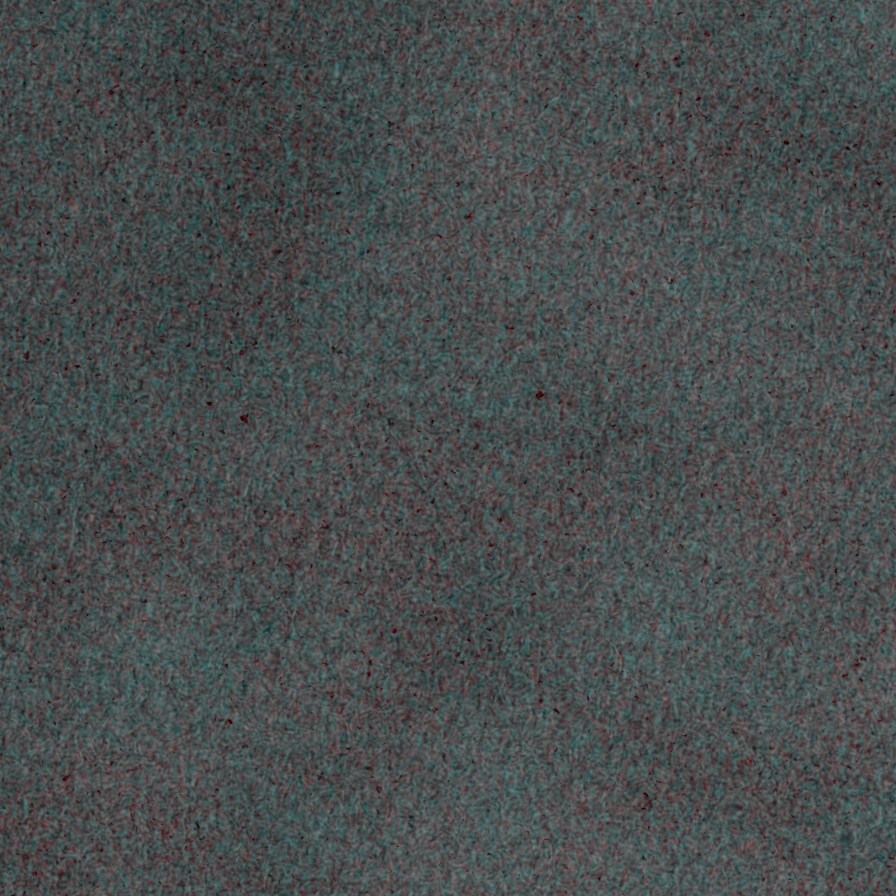
Write a Shadertoy shader that draws this texture.

```glsl
#define PAPER vec3(0.288, 0.313, 0.312)
#define RELIEF 0.10
#define TINT 0.18
#define MOTTLE 0.058
#define LIGHT_SLOPE vec2(0.045, -0.03)
#define GRAIN_FREQ 225.0
#define FIBRE_FREQ vec2(135.0, 75.0)
#define SPECK_FREQ 80.0
#define SPOT_FREQ 13.0
#define RED_SPECK vec3(0.06, 0.23, 0.22)
#define CYAN_SPECK vec3(0.17, 0.07, 0.06)

vec2 hash2(vec2 p) {
    vec3 q = fract(p.xyx * vec3(0.1031, 0.1030, 0.0973));
    q += dot(q, q.yzx + 33.33);
    return fract((q.xx + q.yz) * q.zy);
}

vec2 gradientAt(vec2 cell) {
    float angle = 6.2832 * hash2(cell).x;
    return vec2(cos(angle), sin(angle));
}

// Gradient noise, roughly -0.7 to 0.7
float noise(vec2 p) {
    vec2 i = floor(p), f = p - i;
    vec2 u = f * f * f * (f * (f * 6.0 - 15.0) + 10.0);
    vec2 e = vec2(1.0, 0.0);
    float low = mix(dot(gradientAt(i), f), dot(gradientAt(i + e), f - e), u.x);
    float high = mix(dot(gradientAt(i + e.yx), f - e.yx),
                     dot(gradientAt(i + 1.0), f - 1.0), u.x);
    return mix(low, high, u.y);
}

float fbm(vec2 p) {
    float sum = 0.0, amp = 1.0;
    for (int i = 0; i < 4; i++) {
        sum += amp * noise(p);
        p = mat2(1.6, 1.2, -1.2, 1.6) * p + 17.3;
        amp *= 0.55;
    }
    return sum;
}

// Slightly leaning fibres with fine grain on top
float fibres(vec2 p) {
    vec2 bend = vec2(noise(p * 38.0 + 5.0), noise(p * 38.0 + 71.0));
    vec2 q = mat2(0.98, 0.17, -0.17, 0.98) * p + 0.008 * bend;
    return 0.6 * noise(q * FIBRE_FREQ) + 0.3 * noise(q * FIBRE_FREQ * 0.5 + 40.0)
         + 0.95 * noise(q * GRAIN_FREQ + 90.0);
}

// Thin creases, broken into short strokes
float creases(vec2 p) {
    vec2 q = p + 0.01 * noise(p * 30.0);
    float ridge = 1.0 - smoothstep(0.0, 0.13, abs(noise(q * vec2(58.0, 24.0) + 12.0)));
    return ridge * smoothstep(0.05, 0.4, noise(p * 27.0 + 53.0));
}

// Scattered ragged dots; density is the chance that a cell holds one
float specks(vec2 p, float freq, float density, float radius, float seed) {
    p += 0.0045 * vec2(noise(p * 190.0 + seed), noise(p * 190.0 + seed + 31.0));
    vec2 q = p * freq, base = floor(q);
    float soft = freq * max(0.001, 0.7 / iResolution.y), cover = 0.0;
    for (int y = -1; y <= 1; y++)
    for (int x = -1; x <= 1; x++) {
        vec2 cell = base + vec2(x, y);
        vec2 kind = hash2(cell + seed + 150.0);
        vec2 d = q - cell - hash2(cell + seed);
        float size = radius * freq * mix(0.35, 1.0, kind.y * kind.y);
        float disc = 1.0 - smoothstep(size - soft, size + soft, length(d));
        cover = max(cover, disc * step(kind.x, density) * mix(0.35, 1.0, kind.y));
    }
    return cover;
}

void mainImage(out vec4 fragColor, in vec2 fragCoord) {
    vec2 p = fragCoord / iResolution.y;

    // Broad light and stains
    float stain = fbm(p * vec2(2.6, 3.6) + 8.0);
    float hueStain = fbm(p * 6.0 + 61.0);
    vec3 color = PAPER + dot(p - 0.5, LIGHT_SLOPE) + MOTTLE * stain;
    color += hueStain * vec3(0.024, -0.018, -0.016);

    // Shared paper relief, creases lit from the left
    color += RELIEF * fibres(p);
    color += 0.05 * (creases(p) - 0.7 * creases(p - vec2(0.0025, -0.001)));

    // Red and cyan layers carry their own fibres
    float redLayer = fibres(p + vec2(3.7, 1.3));
    float cyanLayer = fibres(p + vec2(7.1, 5.9));
    color += TINT * vec3(0.85 * redLayer, 0.85 * cyanLayer, 0.8 * cyanLayer);

    // Clustered red blush
    float cluster = clamp(0.42 + 0.45 * hueStain - 0.25 * stain, 0.08, 0.85);
    float blush = smoothstep(0.12, 0.5, noise(p * vec2(125.0, 105.0) + 33.0));
    color -= blush * cluster * vec3(0.015, 0.13, 0.115);

    // Flecks and rare large spots
    float red = specks(p, SPECK_FREQ, cluster, 0.0019, 3.0);
    red = max(red, specks(p, SPOT_FREQ, 0.07, 0.0045, 211.0));
    float cyan = specks(p, SPECK_FREQ, 0.2, 0.0018, 97.0);
    cyan = max(cyan, specks(p, SPOT_FREQ, 0.03, 0.004, 307.0));
    color -= red * RED_SPECK + cyan * CYAN_SPECK;

    // Small dark pores
    color -= 0.09 * smoothstep(0.25, 0.6, noise(p * 130.0 + 23.0));

    fragColor = vec4(clamp(color, 0.0, 1.0), 1.0);
}
```
